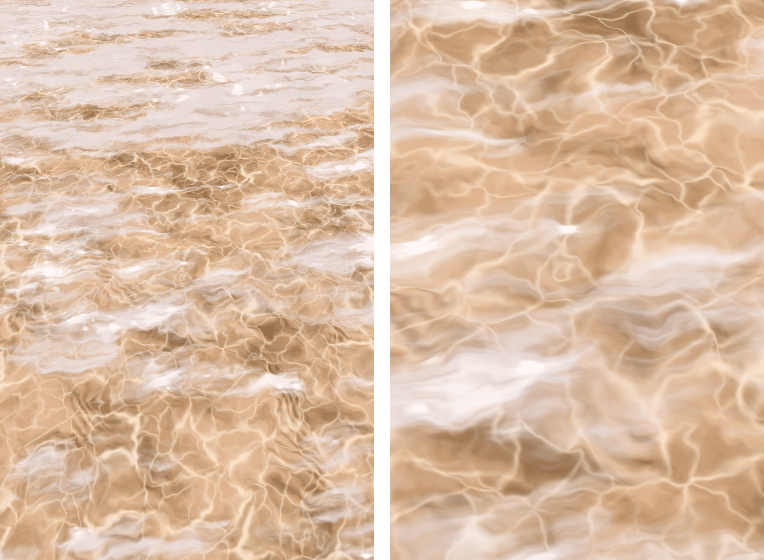
Left: the whole. Right: its middle third, enlarged.
Reproduce this texture procedurally as a Shadertoy shader.

```glsl
// Sunlit shallow water over sand, seen at a slant: a warped Voronoi net of
// caustic light on a gradient-noise sand bed, veiled by pale sky reflections
// that thicken toward the top, with soft glints scattered over the sheen.

const float HORIZON = 1.35;       // height at which the perspective vanishes
const float NET_SCALE = 15.0;     // caustic cells per ground unit
const float NET_WARP = 0.45;      // bending of the caustic lines
const float LINE_WIDTH = 0.055;   // in cell units
const float SHEEN_TILT = 1.5;     // rise of the reflection bands to the right
const float GLINT_CELL = 0.024;   // spacing of glints in canvas heights

const vec3 SHADOW_SAND = vec3(0.58, 0.42, 0.27);
const vec3 MID_SAND    = vec3(0.76, 0.59, 0.43);
const vec3 LIGHT_SAND  = vec3(0.87, 0.70, 0.55);
const vec3 CAUSTIC     = vec3(0.99, 0.89, 0.78);
const vec3 SKY_DIM     = vec3(0.85, 0.755, 0.71);
const vec3 SKY         = vec3(0.925, 0.875, 0.87);
const vec3 GLINT       = vec3(1.00, 0.97, 0.96);

vec2 hash2(vec2 p) {
    p = vec2(dot(p, vec2(127.1, 311.7)), dot(p, vec2(269.5, 183.3)));
    return fract(sin(p) * 43758.5);
}

float gradDot(vec2 cell, vec2 offset) {
    float a = 6.2832 * hash2(cell).x;
    return dot(vec2(cos(a), sin(a)), offset);
}

float gradientNoise(vec2 p) {
    vec2 i = floor(p), f = fract(p);
    vec2 u = f * f * f * (f * (f * 6.0 - 15.0) + 10.0);
    vec2 e = vec2(1.0, 0.0);
    return mix(mix(gradDot(i, f), gradDot(i + e, f - e), u.x),
               mix(gradDot(i + e.yx, f - e.yx), gradDot(i + 1.0, f - 1.0), u.x), u.y);
}

float fbm(vec2 p) {
    float sum = 0.0, amp = 1.0;
    for (int i = 0; i < 4; i++) {
        sum += amp * gradientNoise(p);
        p = mat2(1.6, 1.2, -1.2, 1.6) * p + 7.3;
        amp *= 0.5;
    }
    return sum;
}

// Same sum without rotation, so stretched features stay aligned.
float streaks(vec2 p) {
    return gradientNoise(p) + 0.5 * gradientNoise(p * 2.1 + 5.7)
         + 0.25 * gradientNoise(p * 4.3 + 11.9) + 0.15 * gradientNoise(p * 8.9 + 3.1);
}

// Distance to the nearest Voronoi border.
float borderDistance(vec2 p) {
    vec2 i = floor(p), f = fract(p), nearest = vec2(0.0);
    float best = 9.0;
    for (int y = -1; y <= 1; y++)
    for (int x = -1; x <= 1; x++) {
        vec2 g = vec2(x, y);
        vec2 r = g + hash2(i + g) - f;
        if (dot(r, r) < best) { best = dot(r, r); nearest = r; }
    }
    float border = 9.0;
    for (int y = -2; y <= 2; y++)
    for (int x = -2; x <= 2; x++) {
        vec2 g = vec2(x, y);
        vec2 r = g + hash2(i + g) - f, side = r - nearest;
        if (dot(side, side) > 0.0001)
            border = min(border, dot(0.5 * (r + nearest), normalize(side)));
    }
    return max(border, 0.0);
}

// Sharp core plus a weak halo around a line.
float glow(float d, float width) {
    return 0.8 * exp(-d * d / (width * width)) + 0.3 * exp(-d / (2.2 * width));
}

// Soft bright discs jittered on a grid, kept where the hash is low.
float glints(vec2 p, float density) {
    vec2 i = floor(p), f = fract(p);
    float sum = 0.0;
    for (int y = -1; y <= 1; y++)
    for (int x = -1; x <= 1; x++) {
        vec2 g = vec2(x, y), h = hash2(i + g + 31.0), k = hash2(i + g + 77.0);
        vec2 r = (g + h - f) * vec2(0.85, 1.1);
        float radius = mix(0.14, 0.55, k.y * k.y);
        sum += smoothstep(density, density - 0.2, k.x) * smoothstep(radius, radius * 0.2, length(r));
    }
    return min(sum, 1.0);
}

void mainImage(out vec4 fragColor, in vec2 fragCoord) {
    vec2 uv = fragCoord / iResolution.y;
    float depth = 1.0 / (HORIZON - uv.y);
    vec2 ground = vec2((uv.x - 0.33) * depth, 1.1 * depth);
    float near = 1.0 - smoothstep(0.4, 0.72, uv.y);

    // Refraction warp shared by sand and light
    vec2 net = ground * NET_SCALE;
    vec2 bend = vec2(fbm(net * 0.8), fbm(net * 0.8 + 40.0));
    net += NET_WARP * bend;

    // Sand bed with diagonal ridges and fine mottling
    vec2 ridge = vec2(net.y + 0.6 * net.x, net.x - 0.6 * net.y);
    float tone = 0.44 + 0.8 * fbm(ridge * vec2(0.55, 0.33));
    tone += 0.38 * fbm(net * 1.9 + 19.0) + 0.2 * fbm(ridge * vec2(6.0, 3.5) + 33.0);

    // Two nets of caustic light, uneven in strength
    float coarse = borderDistance(net);
    float fine = borderDistance(net * 1.8 + 0.5 * bend.yx + 13.0);
    float power = smoothstep(-0.45, 0.5, fbm(net * 0.45 + 60.0));
    float patchy = smoothstep(-0.4, 0.4, fbm(net * 1.1 + 110.0));
    float width = LINE_WIDTH * mix(0.6, 1.6, power * patchy);
    float light = mix(0.2, 1.0, patchy) * mix(0.45, 1.0, power) * glow(coarse, width)
                + 0.55 * (1.0 - 0.7 * patchy) * glow(fine, 1.5 * width);
    tone += 0.35 * (0.2 - coarse) + 0.15 * light;

    // Fine ripple rings in scattered patches
    float ringMask = near * smoothstep(0.0, 0.4, gradientNoise(net * 0.6 + 90.0));
    float ring = sin(24.0 * gradientNoise(net * 0.5 + 25.0) + 17.0 * ridge.x);
    tone += 0.26 * ringMask * ring;

    vec3 color = mix(SHADOW_SAND, MID_SAND, smoothstep(-0.2, 0.4, tone));
    color = mix(color, LIGHT_SAND, smoothstep(0.3, 0.8, tone));
    color = mix(color, CAUSTIC, clamp(light + 0.08 * ringMask * ring, 0.0, 0.95));

    // Sky reflection: tilted bands, dense in the distance
    vec2 band = vec2(uv.x * 3.6, 11.0 * log(depth) - SHEEN_TILT * uv.x) + 0.18 * bend;
    float swell = streaks(band + 4.0);
    float grain = streaks(band * vec2(2.6, 4.0) + 50.0);
    float middle = exp(-pow((uv.y - 0.48) / 0.2, 2.0));
    float far = smoothstep(0.66, 0.86, uv.y + 0.05 * bend.x);
    float cover = smoothstep(-0.15, 0.65, swell + 0.45 * grain - 0.14 + 0.24 * middle + 0.68 * far);
    vec3 sky = mix(SKY_DIM, SKY, smoothstep(-0.5, 0.2, grain + 0.2 * far));
    color = mix(color, sky, 0.04 + 0.88 * cover);

    // Glare and glints on the sheen
    float cluster = fbm(uv * vec2(7.0, 10.0) + 70.0);
    float glare = cover * smoothstep(0.1, 0.55, cluster + 0.6 * grain) * (1.0 - 0.7 * far);
    float density = 0.06 + 0.85 * cover * smoothstep(-0.1, 0.5, cluster);
    float spark = glints(uv / GLINT_CELL + 0.5 * bend, density) * smoothstep(0.1, 0.5, cover);
    color = mix(color, GLINT, clamp(0.8 * glare + 0.85 * spark, 0.0, 1.0));

    fragColor = vec4(color, 1.0);
}
```
